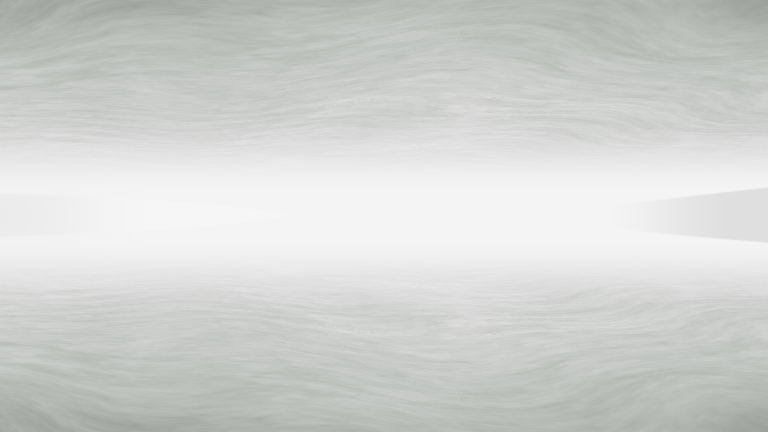
Reproduce this background procedurally as a WebGL 1 fragment shader.

```glsl
precision highp float;
// A pale, empty hall: a brushed stone ceiling and its mirrored floor meet
// in a bright horizon haze. Streaks are noise in perspective coordinates,
// bent by layered sines; two faint wedges suggest the distant side walls.
uniform vec2 u_resolution;

float hash(vec2 p) {
  p = fract(p * vec2(0.1031, 0.1137));
  p += dot(p, p.yx + 33.33);
  return fract((p.x + p.y) * p.x * 17.0);
}

float valueNoise(vec2 p) {
  vec2 cell = floor(p), f = fract(p);
  f = f * f * (3.0 - 2.0 * f);
  return mix(mix(hash(cell), hash(cell + vec2(1.0, 0.0)), f.x),
             mix(hash(cell + vec2(0.0, 1.0)), hash(cell + 1.0), f.x), f.y);
}

// Layered noise, centred on zero
float layers(vec2 p) {
  float sum = 0.0, amp = 0.5;
  for (int i = 0; i < 5; i++) {
    sum += amp * (valueNoise(p) - 0.5);
    p = mat2(0.98, 0.17, -0.17, 0.98) * p * 2.07 + 17.3;
    amp *= 0.58;
  }
  return sum;
}

// Soft oval patch, 1 at its centre
float patchAt(vec2 p, vec2 centre, vec2 size) {
  vec2 q = (p - centre) / size;
  return exp(-dot(q, q));
}

// Brushed stone, as a brightness offset
float stone(float x, float d) {
  float depth = 1.0 / (d + 0.14);
  vec2 plane = vec2(x * depth, depth * 1.6);
  // Bend the streaks into broad sweeps towards the sides
  plane.y += 0.22 * sin(plane.x * 1.7 + 0.6) + 0.10 * sin(plane.x * 3.9 + plane.y * 2.0);
  plane.y += 0.35 * x * x * sin(x * 4.0 + d * 6.0);
  plane += 20.0;
  float clouds = layers(plane * vec2(1.3, 2.4));
  float streaks = layers(plane * vec2(3.0, 13.0) + clouds * 3.0);
  float grain = layers(plane * vec2(14.0, 38.0));
  float vein = abs(layers(plane * vec2(1.6, 5.0) + 7.0 + clouds));
  float veins = (1.0 - smoothstep(0.0, 0.022, vein)) * smoothstep(-0.05, 0.2, clouds);
  return clouds * 0.075 + streaks * 0.085 + grain * 0.05 - veins * 0.022;
}

void main() {
  vec2 uv = gl_FragCoord.xy / u_resolution;
  float x = (uv.x - 0.5) * 1.78;
  float y = uv.y - 0.5;
  float d = abs(y);
  float soft = 1.5 / u_resolution.y;

  // Haze at the horizon falling to grey above and below
  float light = 0.957 - 0.125 * smoothstep(0.05, 0.23, d) - 0.27 * max(d - 0.15, 0.0);

  // Darker corners and broad tonal patches, mirrored in the floor
  vec2 mirrored = vec2(uv.x, d);
  light -= 0.055 * smoothstep(0.3, 0.5, d) * smoothstep(0.25, 0.95, abs(x));
  light -= 0.025 * smoothstep(0.42, 0.5, d);
  light += 0.025 * patchAt(mirrored, vec2(0.50, 0.21), vec2(0.14, 0.05));
  light += 0.018 * patchAt(mirrored, vec2(0.58, 0.32), vec2(0.12, 0.06));
  light -= 0.018 * patchAt(mirrored, vec2(0.25, 0.36), vec2(0.20, 0.06));
  light += stone(x, d) * smoothstep(0.07, 0.24, d);

  // Right wall: grey wedge widening towards the edge
  float reach = clamp((uv.x - 0.78) / 0.22, 0.0, 1.0);
  float top = mix(0.022, 0.066, reach), bottom = mix(-0.028, -0.062, reach);
  float wall = smoothstep(-soft, soft, top - y) * smoothstep(-soft, soft, y - bottom);
  light -= wall * 0.085 * smoothstep(0.0, 0.85, reach);

  // Left wall: pale pointed wedge, dimming at the far side
  float back = max(0.383 - uv.x, 0.0);
  float rim = 0.058 * (1.0 - exp(-back * 5.0));
  float pale = smoothstep(-soft, soft, rim - abs(y - 0.002)) * step(0.0005, back);
  light += pale * (0.008 - 0.03 * (1.0 - smoothstep(0.0, 0.2, uv.x)));
  light -= 0.012 * (1.0 - smoothstep(0.0, 0.25, uv.x)) * (1.0 - smoothstep(0.0, 0.15, d));

  // Cool green tint in the darker stone
  vec3 tint = vec3(-0.010, 0.012, -0.014) * smoothstep(0.93, 0.65, light);
  gl_FragColor = vec4(clamp(vec3(light) + tint, 0.0, 1.0), 1.0);
}
```
